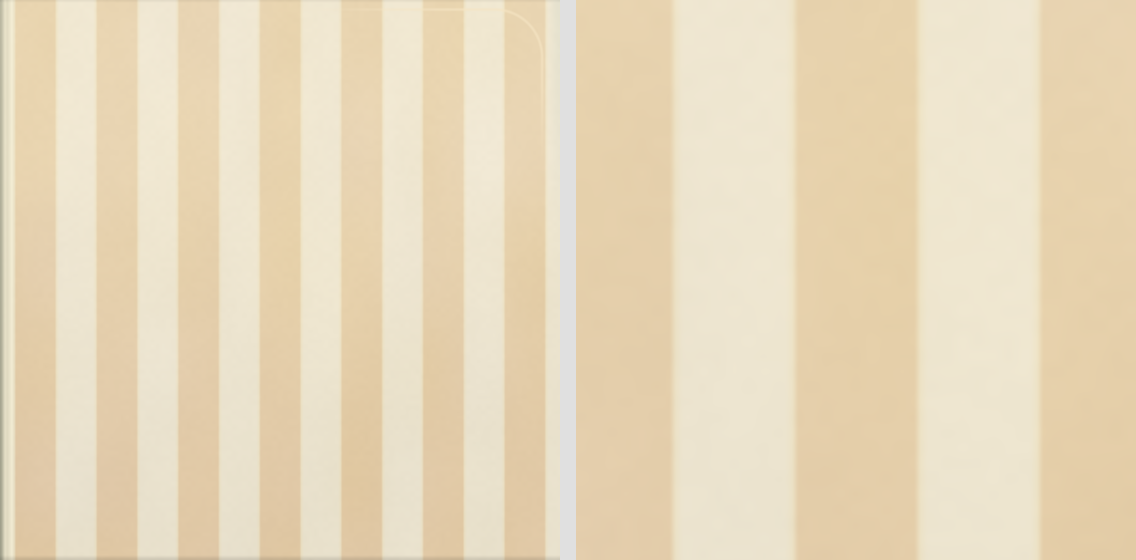
Left: the whole. Right: its middle third, enlarged.
A three.js fragment shader for this pattern:

```glsl
// Glazed tile with seven upright tan stripes on cream, each edged by a faint yellow fringe.
// Stripes come from a repeated distance; soft noise tints the glaze, and a thin
// rounded gleam, a shaded left rim and a darker foot finish the tile.

varying vec2 vUv;

const float PERIOD = 0.1457;         // from one tan stripe to the next
const float FIRST_CENTER = 0.0632;   // middle of the leftmost tan stripe
const float HALF_WIDTH = 0.0363;     // half of a tan stripe
const float EDGE_SOFT = 0.0025;
const float FRINGE_WIDTH = 0.007;

const vec3 CREAM_TOP = vec3(0.942, 0.908, 0.822);
const vec3 CREAM_FOOT = vec3(0.910, 0.880, 0.798);
const vec3 TAN_TOP = vec3(0.912, 0.833, 0.692);
const vec3 TAN_FOOT = vec3(0.877, 0.783, 0.643);
const vec3 FRINGE = vec3(0.935, 0.888, 0.762);
const vec3 GLEAM = vec3(0.960, 0.895, 0.765);
const vec3 RIM_SHADE = vec3(0.60, 0.60, 0.52);
const vec3 RIM_CREAM = vec3(0.915, 0.892, 0.790);

const vec2 GLEAM_CORNER = vec2(0.968, 0.983);
const float GLEAM_RADIUS = 0.085;
const float GLEAM_WIDTH = 0.0045;
const float MOTTLE = 0.018;
const float GRAIN = 0.008;

float hash(vec2 p) {
  return fract(sin(dot(p, vec2(127.1, 311.7))) * 43758.5453);
}

float noise(vec2 p) {
  vec2 i = floor(p);
  vec2 f = fract(p);
  f = f * f * (3.0 - 2.0 * f);
  return mix(mix(hash(i), hash(i + vec2(1.0, 0.0)), f.x),
             mix(hash(i + vec2(0.0, 1.0)), hash(i + vec2(1.0, 1.0)), f.x), f.y);
}

// Signed distance across the nearest tan stripe, negative inside
float stripeDistance(float x) {
  float offset = mod(x - FIRST_CENTER + 0.5 * PERIOD, PERIOD) - 0.5 * PERIOD;
  return abs(offset) - HALF_WIDTH;
}

// Soft line of the given half width
float line(float d, float halfWidth) {
  return 1.0 - smoothstep(0.0, halfWidth, abs(d));
}

// Outline along the top and right that turns through a rounded corner
float gleamMask(vec2 p) {
  vec2 q = p - GLEAM_CORNER + GLEAM_RADIUS;
  float d = length(max(q, 0.0)) + min(max(q.x, q.y), 0.0) - GLEAM_RADIUS;
  float reach = smoothstep(0.5, 0.85, p.x) * smoothstep(0.68, 0.9, p.y);
  return line(d, GLEAM_WIDTH) * reach;
}

void main() {
  vec2 p = vUv;
  float d = stripeDistance(p.x);
  float tanMask = 1.0 - smoothstep(-EDGE_SOFT, EDGE_SOFT, d);

  // Vertical shading of both stripe colours, with the fringe on the cream
  float height = smoothstep(0.05, 0.85, p.y + 0.12 * (noise(p * vec2(7.0, 4.0)) - 0.5));
  vec3 cream = mix(CREAM_FOOT, CREAM_TOP, height);
  float fringe = 1.0 - smoothstep(0.0, FRINGE_WIDTH, d);
  cream = mix(cream, FRINGE * mix(0.975, 1.0, height), 0.75 * fringe);
  vec3 color = mix(cream, mix(TAN_FOOT, TAN_TOP, height), tanMask);

  // Cloudy warm and cool tint, then fine grain
  float cloud = noise(p * vec2(14.0, 9.0) + 3.7) - 0.5;
  float warmth = noise(p * vec2(9.0, 5.0) + 21.3) - 0.5;
  color += MOTTLE * cloud * vec3(0.6, 0.7, 0.8);
  color -= MOTTLE * warmth * vec3(0.0, 0.2, 1.8) * mix(0.5, 1.0, tanMask);
  color += GRAIN * (noise(p * 110.0) - 0.5);

  // Left rim: cream strip, fine pale ridges and a dark outer edge
  float rim = 1.0 - smoothstep(0.021, 0.029, p.x);
  color = mix(color, RIM_CREAM, 0.7 * rim);
  color += 0.03 * line(p.x - 0.021, 0.004) - 0.035 * line(p.x - 0.013, 0.005);
  float rimShade = 1.0 - smoothstep(0.0, 0.011, p.x);
  color = mix(color, RIM_SHADE, rimShade * mix(0.95, 0.6, p.y));

  // Reflected gleam, cooler right margin and darker foot
  color = mix(color, GLEAM, 0.65 * gleamMask(p));
  float margin = smoothstep(0.975, 1.0, p.x) * smoothstep(0.45, 1.0, p.y);
  color -= margin * vec3(0.045, 0.025, 0.015);
  color *= 1.0 - 0.11 * (1.0 - smoothstep(0.0, 0.010, p.y));
  color *= 1.0 - 0.05 * smoothstep(0.994, 1.0, p.y);

  gl_FragColor = vec4(clamp(color, 0.0, 1.0), 1.0);
}
```
